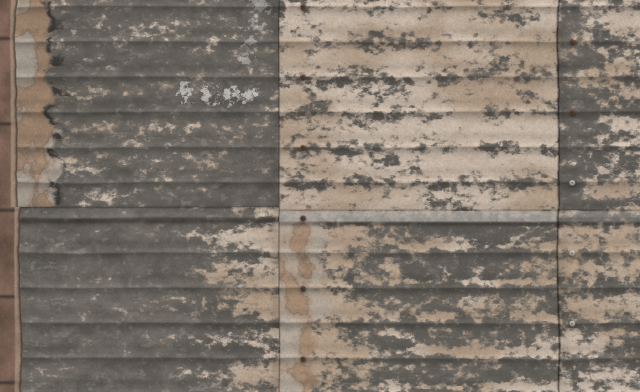
Write a Shadertoy shader that draws this texture.

```glsl
// Weathered corrugated iron sheets with peeling paint, rivets and a strip of brick
#define RIDGE 0.0898     // corrugation period, in canvas heights
#define PHASE 0.018      // depth of the first groove below the top
#define EDGE 0.052       // left edge of the sheets
#define SEAM_A 0.712     // first vertical seam
#define SEAM_B 1.424     // second vertical seam
#define LAP 0.536        // horizontal overlap, measured from the top
#define RIVET 0.0072     // rivet radius
#define GRAIN 0.06       // strength of fine grain
#define SOFTNESS 0.17    // width of the transition from iron to paint

const float TAU = 6.2831853;
const vec3 IRON_DARK = vec3(.35, .335, .315), IRON = vec3(.44, .42, .395);
const vec3 CREAM = vec3(.76, .70, .64), TAN = vec3(.67, .59, .51);
const vec3 ZINC = vec3(.66, .64, .615), RUST = vec3(.57, .44, .34);
const vec3 BRICK = vec3(.45, .36, .31), TEAR = vec3(.21, .195, .185);

float hash(vec2 p) {
    vec3 q = fract(p.xyx * .1031);
    q += dot(q, q.yzx + 33.33);
    return fract((q.x + q.y) * q.z);
}

float noise(vec2 p) {
    vec2 i = floor(p), f = fract(p);
    f = f * f * (3. - 2. * f);
    return mix(mix(hash(i), hash(i + vec2(1, 0)), f.x),
               mix(hash(i + vec2(0, 1)), hash(i + vec2(1, 1)), f.x), f.y);
}

float fbm(vec2 p) {
    float sum = 0., amp = .5;
    for (int i = 0; i < 5; i++) {
        sum += amp * noise(p);
        p = mat2(1.6, 1.2, -1.2, 1.6) * p + 17.3;
        amp *= .5;
    }
    return sum / .97;
}

// Soft bump around zero
float bump(float d, float w) { return exp(-d * d / (w * w)); }

// Bias of paint against bare iron, by sheet and place on the corrugation
float paintBias(vec2 p, float f, float sheet, bool lower) {
    float wave = cos(TAU * f);
    if (sheet < .5) return lower
        ? clamp((p.x - .62 - .07 * wave) * 2.2, -.42, .15)
        : -.29 + .15 * bump(p.x - .2, .1) * (.5 - .5 * wave);
    if (sheet < 1.5) return lower
        ? mix(.17, -.12, smoothstep(.84, 1., p.x)) + .26 * bump(f - .8, .12) * smoothstep(.9, 1.1, p.x)
        : .17 - .06 * wave;
    return lower ? .01 - .07 * wave : mix(-.3, .06, smoothstep(1.44, 1.58, p.x + .03 * wave));
}

void mainImage(out vec4 fragColor, in vec2 fragCoord) {
    float px = 1. / iResolution.y;
    vec2 p = vec2(fragCoord.x, iResolution.y - fragCoord.y) * px;
    float fine = fbm(p * vec2(75, 100)), coarse = fbm(p * vec2(7, 19));
    float medium = fbm(p * vec2(28, 46) + 71.);
    float blotch = fbm(p * vec2(5, 8) + 40.);

    // Sheet layout and corrugation coordinate
    float wobble = (fbm(vec2(p.y * 14., 3.)) - .5) * .012;
    float sheet = step(SEAM_A, p.x - wobble * .3) + step(SEAM_B, p.x - wobble);
    float lap = LAP - (sheet < .5 ? .007 : 0.);
    bool lower = p.y > lap;
    float r = (p.y - PHASE) / RIDGE + (noise(p * vec2(5, 2)) - .5) * .06;
    float f = fract(r), groove = fract(r + .45) - .5;

    // Bare iron with pale specks
    vec3 col = mix(IRON_DARK, IRON, smoothstep(.25, .75, mix(coarse, medium, .5)));
    col *= .94 + .12 * fine;
    col = mix(col, ZINC, .25 * smoothstep(.6, .8, fbm(p * vec2(60, 85) + 9.)));

    // Peeling paint: dusty film around denser flakes
    float bias = paintBias(p, f, sheet, lower) - .12 * bump(groove, .13);
    float flake = (coarse - .5) * .7 + (medium - .5) * .7 + (fine - .5) * .75 + bias;
    float tanned = smoothstep(.42, .74, blotch + .12 * bump(p.x - 1.36, .16) + (lower ? .06 : 0.));
    vec3 paint = mix(CREAM, TAN, tanned) * (.95 + .1 * fine);
    col = mix(col, paint, .95 * smoothstep(-SOFTNESS, SOFTNESS, flake));

    // Rust stains, with a torn edge on the upper left sheet
    bool torn = sheet < .5 && !lower;
    if (torn || (sheet == 1. && lower)) {
        float n = fbm(p * vec2(16, 13) + 3.);
        float u = (p.x - (torn ? EDGE : SEAM_A)) / (torn ? .085 : .105);
        float rim = u + (n - .5) * .8 + (medium - .5) * .5 + .13 * cos(TAU * f);
        float ring = n + .15 * bump(u - .58, .3) - .06 * cos(TAU * f) + (fine - .5) * .15;
        vec3 stain = mix(mix(ZINC, TAN, .35), mix(TAN, RUST, .6), smoothstep(.42, .7, ring));
        stain *= 1. - .14 * bump(ring - .6, .03);
        col = mix(col, stain, .8 * (1. - smoothstep(.85, 1.05, rim)));
        if (torn) col = mix(col, TEAR, .9 * smoothstep(.4, .52, medium) * bump(rim - 1.05, .12));
    }

    // White splashes: a row and a rising column
    float splash = 0.;
    for (int i = 0; i < 8; i++) {
        float k = float(i % 4);
        vec2 c = i < 4 ? vec2(.475 + .057 * k, .24) : vec2(.668 - .012 * k, .02 + .044 * k);
        c += (vec2(hash(vec2(k, 5.)), hash(vec2(k, 8.))) - .5) * .012;
        float d = length(p - c) + (fbm(p * 95. + k) - .5) * .07;
        splash = max(splash, (1. - smoothstep(.006, .022, d)) * (i < 4 ? .8 : .5));
    }
    col = mix(col, vec3(.77, .76, .74), splash);

    // Corrugation shading: a lit crest that drops sharply into the groove
    float fall = groove + .06;
    float shade = smoothstep(-.03, .03, fall) * exp(-max(fall, 0.) * max(fall, 0.) * 28.);
    col *= 1.03 - .24 * shade + .07 * bump(fall + .07, .05) - .07 * bump(f - .68, .1);

    // Horizontal overlap: bright zinc lip and its shadow
    float lip = smoothstep(lap, lap + .004, p.y) * (1. - smoothstep(lap + .026, lap + .034, p.y));
    float zinc = sheet < .5 ? .04 : sheet < 1.5 ? .85 : .4;
    col = mix(col, ZINC * (.86 + .26 * fine), lip * zinc);
    col *= 1. - .2 * bump(p.y - lap, .003) - .2 * bump(p.y - lap - .036, .006);

    // Vertical seams
    float seamA = p.x - SEAM_A - wobble * .3, seamB = p.x - SEAM_B - wobble;
    col *= 1. - .3 * bump(seamA, .0022) - .45 * bump(seamB, .003);
    col *= 1. - .08 * (bump(seamA + .01, .012) + bump(seamB - .012, .014));

    // Two columns of rivets on alternate grooves
    for (int i = 0; i < 2; i++) {
        float k = (p.y - PHASE) / RIDGE * .5 - .5 * float(i);
        vec2 d = vec2(p.x - (i == 0 ? .773 : 1.46), (fract(k + .5) - .5) * 2. * RIDGE);
        float pale = i == 1 && p.y > .4 ? 1. : 0.;
        vec3 head = mix(vec3(.34, .25, .21), ZINC, pale);
        head *= 1. - .4 * bump(length(d + .001), RIVET * .35) - .3 * d.y / RIVET;
        col *= 1. - .35 * bump(length(d - vec2(.001, .003)), RIVET * 1.2);
        col = mix(col, head, 1. - smoothstep(RIVET - px, RIVET + px, length(d)));
    }

    // Brick wall with mortar, shadowed by the sheet edge
    float rim = p.x - EDGE + (lower ? 0. : .01) - wobble * 1.5;
    float joint = abs(fract(p.y / .22 + .06 + wobble * 2.) - .5) * .22;
    vec3 wall = BRICK * (.7 + .6 * fbm(p * vec2(22, 16)));
    wall = mix(wall, TEAR, .75 * bump(joint, .005));
    wall = mix(wall, TAN, .65 * smoothstep(-.018, -.012, rim + wobble) * smoothstep(.35, .6, blotch + .15));
    wall *= 1. - .5 * bump(rim, .005);
    col = mix(wall, col, smoothstep(-px, px, rim));

    col *= 1. + GRAIN * (noise(p * 420.) + noise(p * 210.) - 1.);
    fragColor = vec4(clamp(col, 0., 1.), 1.);
}
```
